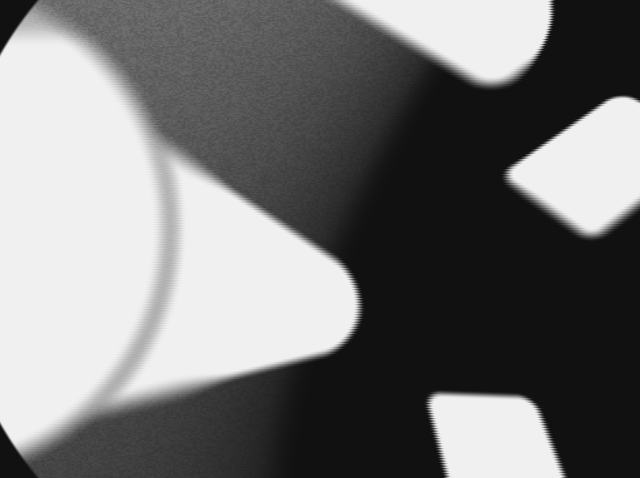
Write a Shadertoy shader that draws this background.

```glsl
// Soft white rounded panels and a large disc over a grainy grey glow, seen through a round scope.

const float BLACK = 0.067;
const float WHITE = 0.94;
const float VIEW_WIDTH = 1.343;   // canvas width when its height is 1

float hash(vec2 p) {
    vec3 q = fract(vec3(p.xyx) * 0.1031);
    q += dot(q, q.yzx + 33.33);
    return fract((q.x + q.y) * q.z);
}

float valueNoise(vec2 p) {
    vec2 cell = floor(p);
    vec2 f = fract(p);
    f = f * f * (3.0 - 2.0 * f);
    float low = mix(hash(cell), hash(cell + vec2(1, 0)), f.x);
    float high = mix(hash(cell + vec2(0, 1)), hash(cell + vec2(1, 1)), f.x);
    return mix(low, high, f.y);
}

// Signed distance to a line from e.xy to e.zw; the left side is inside.
float edgeDistance(vec2 p, vec4 e) {
    vec2 along = normalize(e.zw - e.xy);
    return dot(p - e.xy, vec2(along.y, -along.x));
}

// Intersection of two distances with a rounded corner.
float roundMax(float a, float b, float radius) {
    vec2 u = max(vec2(a, b) + radius, 0.0);
    return min(-radius, max(a, b)) + length(u);
}

// Region inside three edges, listed counterclockwise.
float threeEdges(vec2 p, vec4 a, vec4 b, vec4 c, float radius) {
    float d = roundMax(edgeDistance(p, a), edgeDistance(p, b), radius);
    return roundMax(d, edgeDistance(p, c), radius);
}

float softMask(float d, float softness) {
    return 1.0 - smoothstep(-softness, softness, d);
}

// Grey light that fades out along a curved right-hand border.
float glowLevel(vec2 p) {
    float border = 0.638 + 0.411 * pow(clamp(p.y, 0.0, 1.0), 1.6);
    float depth = max(border - p.x, 0.0);
    float fade = (1.0 - exp(-depth / 0.227)) * smoothstep(0.0, 0.1, depth);
    return fade * mix(0.22, 0.355, p.y);
}

float discMask(vec2 p, vec2 center) {
    float mask = softMask(length(p - center) - 0.516, 0.034);
    return mask * mix(1.0, 0.55, smoothstep(0.90, 0.96, p.y));
}

float wedgeMask(vec2 p, vec2 discCenter) {
    float d = threeEdges(p, vec4(0.350, 0.178, 0.708, 0.266),
                            vec4(0.749, 0.309, 0.760, 0.397),
                            vec4(0.734, 0.437, 0.437, 0.633), 0.065);
    d = roundMax(d, 0.526 - length(p - discCenter), 0.03);
    return softMask(d, mix(0.032, 0.012, smoothstep(0.36, 0.5, p.x)));
}

float topPanelMask(vec2 p) {
    float d = threeEdges(p, vec4(0.708, 1.0, 0.997, 0.830),
                            vec4(1.058, 0.820, 1.136, 0.886),
                            vec4(1.159, 0.930, 1.157, 1.0), 0.055);
    return softMask(d, mix(0.019, 0.008, smoothstep(1.07, 1.15, p.x)));
}

float rightPanelMask(vec2 p) {
    float d = threeEdges(p, vec4(1.080, 0.612, 1.224, 0.510),
                            vec4(1.255, 0.507, 1.343, 0.575),
                            vec4(1.285, 0.797, 1.093, 0.664), 0.03);
    d = roundMax(d, edgeDistance(p, vec4(1.343, 0.787, 1.310, 0.803)), 0.03);
    return softMask(d, mix(0.017, 0.006, smoothstep(0.58, 0.68, p.y)));
}

float bottomPanelMask(vec2 p) {
    float d = threeEdges(p, vec4(0.900, 0.149, 0.939, 0.0),
                            vec4(1.185, 0.0, 1.128, 0.147),
                            vec4(1.110, 0.170, 0.918, 0.177), 0.032);
    return softMask(d, 0.009);
}

void mainImage(out vec4 fragColor, in vec2 fragCoord) {
    vec2 p = fragCoord / iResolution.xy * vec2(VIEW_WIDTH, 1.0);

    // Alternating scan lines shift sideways for combed edges.
    vec2 q = p + vec2(0.0025 * sin(p.y * 191.0 * 6.2832), 0.0);

    // Glow with fine horizontal grain
    float glow = glowLevel(q);
    float grain = valueNoise(p * vec2(230.0, 380.0)) - 0.5;
    float level = BLACK + glow * (1.0 + 0.26 * grain);

    // Bright shapes, screened together
    vec2 discCenter = vec2(-0.163, 0.524);
    float dark = 1.0 - discMask(q, discCenter);
    dark *= 1.0 - wedgeMask(q, discCenter);
    dark *= 1.0 - topPanelMask(q);
    dark *= 1.0 - rightPanelMask(q);
    dark *= 1.0 - bottomPanelMask(q);
    level = mix(WHITE, level, dark);

    // Round scope border
    float scope = length(p - vec2(0.5 * VIEW_WIDTH, 0.5)) - 0.774;
    level = mix(BLACK, level, softMask(scope, 0.004));

    fragColor = vec4(vec3(level), 1.0);
}
```
